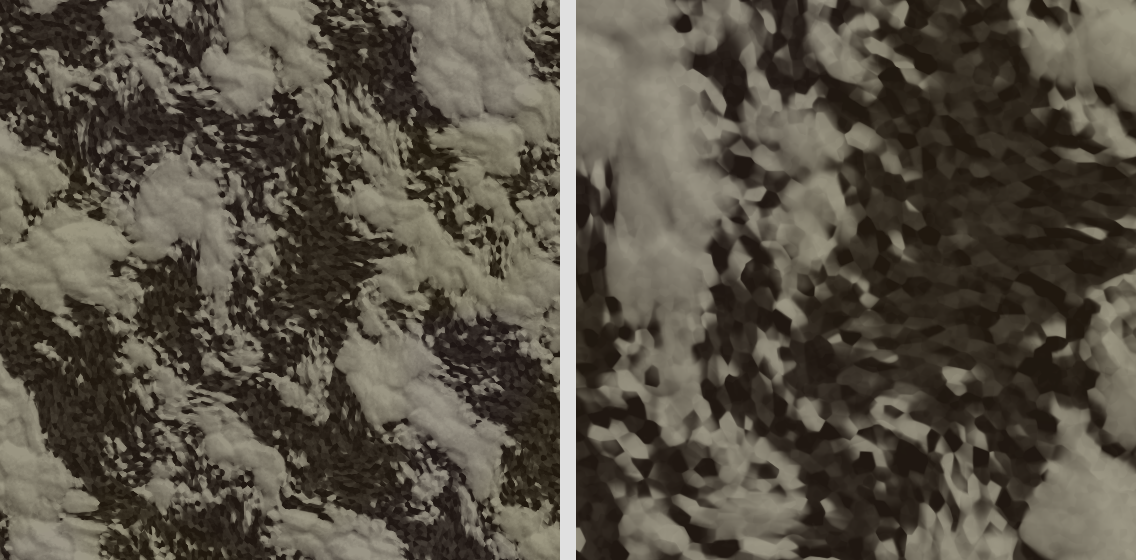
Left: the whole. Right: its middle third, enlarged.
A three.js fragment shader for this texture:

```glsl
// Diagonal drifts of pale, lumpy crust over dark, speckled earth.
varying vec2 vUv;

vec3 hash3(vec2 p) {
  vec3 q = fract(p.xyx * vec3(0.1031, 0.1030, 0.0973));
  q += dot(q, q.yxz + 33.33);
  return fract((q.xxy + q.yzz) * q.zyx);
}

// Soft cellular noise: x = blended random cell value, y = rounded dome height
vec2 clumps(vec2 p) {
  vec2 cell = floor(p);
  float total = 0.0;
  float value = 0.0;
  for (int j = -1; j <= 1; j++) {
    for (int i = -1; i <= 1; i++) {
      vec2 id = cell + vec2(float(i), float(j));
      vec3 rnd = hash3(id + 57.0);
      vec2 d = id + rnd.xy - p;
      float w = exp(-12.0 * dot(d, d));
      total += w;
      value += w * rnd.z;
    }
  }
  total = max(total, 1e-6);
  return vec2(value / total, 1.0 + log(total) / 12.0) - vec2(0.5, 0.85);
}

// x = crust height (positive where it covers the earth), y = fine speckle
vec2 relief(vec2 uv) {
  // Frame running along and across the drifts, bent by layered sines
  vec2 p = vec2(uv.x - uv.y, uv.x + uv.y) * 0.707;
  p += 0.012 * sin(p.yx * 19.0 + vec2(0.4, 2.1));
  p += 0.005 * sin(p.yx * 47.0 + vec2(1.7, 0.3));

  // Broad bands, broken into streaks and rounded lumps
  float bend = 0.7 * sin(p.x * 5.0 + 1.0) + 0.4 * sin(p.x * 13.0);
  float height = 0.19 * cos(22.2 * (p.y - 0.707) + bend);
  height += 0.85 * clumps(p * vec2(3.0, 6.5) + 3.7).x;
  vec2 lump = clumps(p * vec2(9.0, 12.0) + 11.3);
  height += 0.60 * lump.x + 0.50 * lump.y;
  vec2 knob = clumps(p * vec2(23.0, 30.0) + 5.1);
  height += 0.36 * knob.x + 0.30 * knob.y;

  // Thin crust crumbles into specks, thick crust stays smooth
  float rough = 1.0 - smoothstep(0.02, 0.34, height);
  vec2 crumb = clumps(p * vec2(48.0, 62.0) + 8.9);
  float speck = clumps(p * vec2(102.0, 126.0) + 2.3).x;
  height += mix(0.08, 0.48, rough) * (crumb.x + 0.5 * crumb.y);
  height += mix(0.04, 0.42, rough) * speck;
  return vec2(height, speck);
}

void main() {
  vec2 surface = relief(vUv);
  float height = surface.x;

  // Light from the upper right: compare with the height a step towards it
  float slope = height - relief(vUv + vec2(0.005, 0.009)).x;
  float light = clamp(slope, -0.28, 0.22);

  // Tones of the earth and the crust, joined by a soft edge
  float earth = 0.09 + 0.28 * surface.y + 0.15 * light;
  float crust = 0.66 + 0.48 * min(height, 0.7) + 0.85 * light;
  float tone = mix(earth, crust, smoothstep(-0.13, 0.15, height));

  // Faint grain
  tone += 0.07 * clumps(vUv * 230.0).x;
  tone = clamp(tone, -0.04, 1.08);

  vec3 darkEarth = vec3(0.14, 0.11, 0.08);
  vec3 paleCrust = vec3(0.57, 0.55, 0.48);
  vec3 colour = mix(darkEarth, paleCrust, tone);

  // Olive and violet-grey tints drift slowly over the ground
  float tint = clumps(vUv * 4.0 + 20.0).x;
  colour += 0.035 * tint * vec3(0.2, 0.3, -0.8);
  gl_FragColor = vec4(colour, 1.0);
}
```
